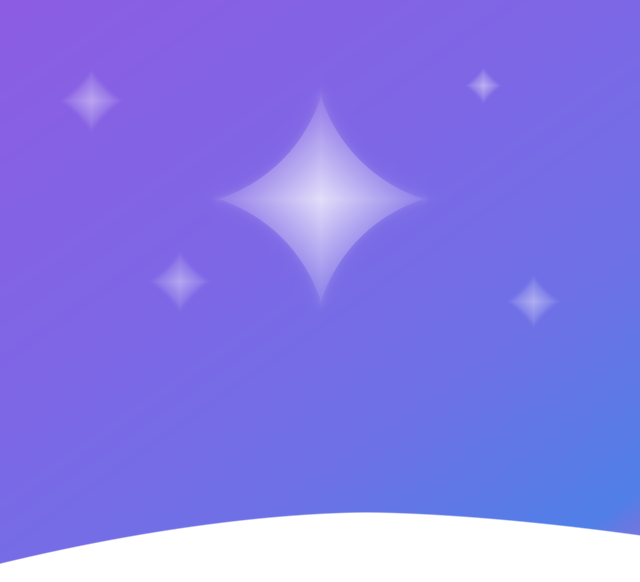
A Shadertoy shader for this background:

```glsl
const float ASPECT = 1.0987;

// Sky gradient, running from the upper left to the lower right
const vec2 SKY_DIRECTION = vec2(0.574, 0.819);
const vec3 VIOLET = vec3(0.550, 0.362, 0.885);
const vec3 INDIGO = vec3(0.488, 0.405, 0.900);
const vec3 PERIWINKLE = vec3(0.432, 0.442, 0.900);
const vec3 BLUE = vec3(0.315, 0.497, 0.905);
const vec3 CORNER = vec3(0.430, 0.465, 0.880);
const vec4 SKY_STOPS = vec4(0.62, 0.98, 1.315, 1.375);

// Hill: crest position, then drop and curve power on each side
const vec2 CREST = vec2(0.573, 0.1195);
const vec2 LEFT_SLOPE = vec2(0.088, 1.73);
const vec2 RIGHT_SLOPE = vec2(0.0394, 1.63);

// Stars: centre, radius, opacity; the first one is the large one
const int STAR_COUNT = 5;
const vec4 STARS[STAR_COUNT] = vec4[](
    vec4(0.551, 0.658, 0.179, 0.78),
    vec4(0.157, 0.827, 0.055, 0.43),
    vec4(0.830, 0.853, 0.032, 0.48),
    vec4(0.309, 0.516, 0.053, 0.42),
    vec4(0.916, 0.482, 0.046, 0.44));
const float LARGE_ARC = 1.436;
const float SMALL_ARC = 2.2;
const float LARGE_FADE = 0.82;
const float SMALL_FADE = 0.95;
const float SMALL_BLUR = 0.10;
const float GLOW_STRENGTH = 0.10;
const float GLOW_WIDTH = 0.045;
const vec3 WHITE = vec3(1.0);

vec3 skyColor(vec2 p) {
    float t = dot(vec2(p.x, 1.0 - p.y), SKY_DIRECTION);
    vec3 color = mix(VIOLET, INDIGO, clamp(t / SKY_STOPS.x, 0.0, 1.0));
    color = mix(color, PERIWINKLE, clamp((t - SKY_STOPS.x) / (SKY_STOPS.y - SKY_STOPS.x), 0.0, 1.0));
    color = mix(color, BLUE, clamp((t - SKY_STOPS.y) / (SKY_STOPS.z - SKY_STOPS.y), 0.0, 1.0));
    return mix(color, CORNER, smoothstep(SKY_STOPS.z, SKY_STOPS.w, t));
}

// Depth inside a unit four-pointed star whose sides are circular arcs
float starDepth(vec2 q, float arc) {
    float radius = length(vec2(arc, arc - 1.0));
    return min(length(q - arc) - radius, 1.0 - q.x - q.y);
}

float starOpacity(vec2 p, vec4 star, bool large, float pixel) {
    vec2 q = abs(p - star.xy) / star.z;
    float depth = starDepth(q, large ? LARGE_ARC : SMALL_ARC);
    float blur = pixel / star.z + (large ? 0.0 : SMALL_BLUR);
    float fade = max(1.0 - (large ? LARGE_FADE : SMALL_FADE) * (q.x + q.y), 0.0);
    float body = star.w * fade * smoothstep(-blur, blur, depth);
    float glow = large ? GLOW_STRENGTH * exp(min(depth, 0.0) / GLOW_WIDTH) : 0.0;
    return max(body, glow);
}

float hillHeight(float x) {
    bool left = x < CREST.x;
    vec2 slope = left ? LEFT_SLOPE : RIGHT_SLOPE;
    float span = left ? CREST.x : 1.0 - CREST.x;
    return CREST.y - slope.x * pow(abs(x - CREST.x) / span, slope.y);
}

void mainImage(out vec4 fragColor, in vec2 fragCoord) {
    vec2 uv = fragCoord / iResolution.xy;
    vec2 p = uv * vec2(ASPECT, 1.0);
    float pixel = 1.0 / iResolution.y;

    vec3 color = skyColor(p);

    // Stars
    for (int i = 0; i < STAR_COUNT; i++) {
        color = mix(color, WHITE, starOpacity(p, STARS[i], i == 0, pixel));
    }

    // Hill
    float hill = smoothstep(-pixel, pixel, hillHeight(uv.x) - uv.y);
    fragColor = vec4(mix(color, WHITE, hill), 1.0);
}
```
